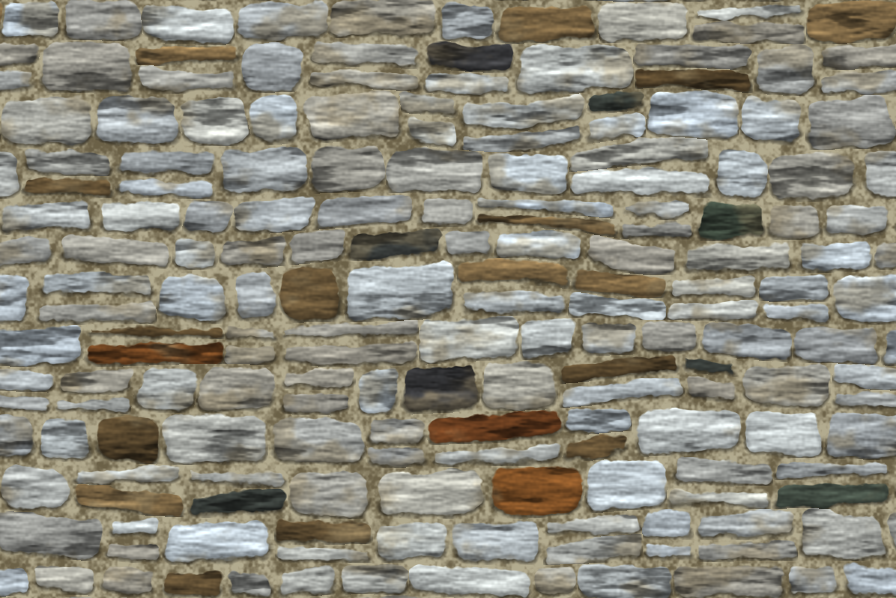
A WebGL 1 fragment shader for this texture:

```glsl
precision highp float;
uniform vec2 u_resolution;

const float ROWS = 13.0;
const vec3 MORTAR_DARK = vec3(0.42, 0.38, 0.28);
const vec3 MORTAR_LIGHT = vec3(0.70, 0.67, 0.56);

struct Stone { vec2 center; vec2 extent; vec2 id; };

float hash(vec2 p) {
  vec3 q = fract(p.xyx * 0.1031);
  q += dot(q, q.yzx + 33.33);
  return fract((q.x + q.y) * q.z);
}

vec2 wrap(vec2 cell, vec2 period) {
  return floor(mod(cell + 0.5, period));
}

// Value noise that repeats over the unit square
float noise(vec2 uv, vec2 period) {
  vec2 g = uv * period, i = floor(g), f = fract(g);
  f = f * f * (3.0 - 2.0 * f);
  float a = hash(wrap(i, period));
  float b = hash(wrap(i + vec2(1.0, 0.0), period));
  float c = hash(wrap(i + vec2(0.0, 1.0), period));
  float d = hash(wrap(i + 1.0, period));
  return mix(mix(a, b, f.x), mix(c, d, f.x), f.y);
}

float fbm(vec2 uv, vec2 period) {
  float sum = 0.0, weight = 0.5;
  for (int i = 0; i < 4; i++) {
    sum += weight * noise(uv, period);
    uv += vec2(0.37, 0.71);
    period *= 2.0;
    weight *= 0.55;
  }
  return sum / 1.01;
}

// Irregular repeating intervals: low edge, high edge, wrapped index
float joint(float k, float count, float seed) {
  return k + 0.6 * (hash(vec2(wrap(vec2(k), vec2(count)).x, seed)) - 0.5);
}

vec3 slice(float t, float count, float seed) {
  float k = floor(t);
  if (t < joint(k, count, seed)) k -= 1.0;
  else if (t >= joint(k + 1.0, count, seed)) k += 1.0;
  return vec3(joint(k, count, seed), joint(k + 1.0, count, seed),
              wrap(vec2(k), vec2(count)).x);
}

// Courses are cut into blocks, and some blocks into slabs or halves
Stone findStone(vec2 uv, float aspect) {
  vec3 row = slice(uv.y * ROWS, ROWS, 3.0);
  float cols = 8.0 + floor(3.0 * hash(vec2(row.z, 7.0)));
  float shift = cols * hash(vec2(row.z, 11.0));
  vec3 col = slice(uv.x * cols + shift, cols, 20.0 + row.z);
  vec2 lo = vec2((col.x - shift) / cols, row.x / ROWS);
  vec2 hi = vec2((col.y - shift) / cols, row.y / ROWS);
  vec2 id = vec2(col.z, row.z);
  vec2 cut = mix(lo, hi, 0.38 + 0.24 * hash(id + 60.0));
  if (row.y - row.x > 0.8 && hash(id + 50.0) < 0.42) {
    if (uv.y < cut.y) hi.y = cut.y;
    else { lo.y = cut.y; id += 100.0; }
  } else if ((hi.x - lo.x) * aspect > 0.2) {
    if (uv.x < cut.x) hi.x = cut.x;
    else { lo.x = cut.x; id += 200.0; }
  }
  vec2 scale = vec2(aspect, 1.0);
  return Stone(0.5 * (lo + hi) * scale, 0.5 * (hi - lo) * scale, id);
}

float roundedBox(vec2 p, vec2 extent, float radius) {
  vec2 q = abs(p) - extent + radius;
  return length(max(q, 0.0)) + min(max(q.x, q.y), 0.0) - radius;
}

vec3 stoneColor(vec2 id) {
  float kind = hash(id + 300.0), tone = hash(id + 310.0), tint = hash(id + 320.0);
  vec3 pale = mix(vec3(0.56, 0.56, 0.55), vec3(0.72, 0.75, 0.77), tone);
  pale *= mix(vec3(1.03, 1.0, 0.93), vec3(0.97, 1.0, 1.03), tint);
  vec3 brown = mix(vec3(0.31, 0.25, 0.16), vec3(0.52, 0.43, 0.29), tone);
  vec3 rust = mix(vec3(0.40, 0.23, 0.12), vec3(0.56, 0.38, 0.17), tone);
  vec3 dark = mix(vec3(0.20, 0.20, 0.21), vec3(0.26, 0.31, 0.26), tint);
  return kind < 0.74 ? pale : kind < 0.86 ? brown : kind < 0.89 ? rust : dark;
}

void main() {
  vec2 uv = gl_FragCoord.xy / u_resolution;
  float aspect = u_resolution.x / u_resolution.y;
  float soft = 1.2 / u_resolution.y;

  // Wavering courses and ragged outlines
  vec2 bend = vec2(noise(uv, vec2(9.0, 7.0)), noise(uv + 0.43, vec2(6.0, 5.0))) - 0.5;
  vec2 bent = uv + bend * vec2(0.018, 0.034);
  Stone stone = findStone(bent, aspect);
  vec2 p = bent * vec2(aspect, 1.0) - stone.center;
  p.y += p.x * 0.14 * (hash(stone.id + 70.0) - 0.5);
  vec2 extent = max(stone.extent - 0.004 - 0.005 * hash(stone.id + 80.0), 0.003);
  float ragged = fbm(uv, vec2(36.0, 28.0)) - 0.5;
  float d = roundedBox(p, extent, 0.55 * min(extent.x, extent.y)) + 0.02 * ragged;
  float side = clamp(p.y / extent.y, -1.0, 1.0);

  // Layered stone faces lit from above
  vec2 face = uv + vec2(hash(stone.id + 90.0), hash(stone.id + 95.0));
  vec2 strata = vec2(14.0, 38.0);
  float relief = fbm(face, strata);
  float slope = relief - fbm(face + vec2(-0.002, 0.005), strata);
  float grain = noise(uv, vec2(300.0, 200.0)) - 0.5;
  float rim = smoothstep(-0.012, 0.0, d);
  float crevice = 1.0 - smoothstep(0.27, 0.39, relief);
  float light = 1.0 + 1.5 * slope + 0.5 * (relief - 0.5) + 0.12 * grain;
  light *= (1.0 - 0.3 * crevice) * (1.0 + rim * (0.17 * side - 0.10));
  vec3 rock = stoneColor(stone.id) * light;
  float stain = smoothstep(0.54, 0.74, fbm(face + 0.19, vec2(17.0, 15.0)));
  rock = mix(rock, vec3(0.50, 0.45, 0.34) * light, 0.5 * stain);

  // Sandy mortar with shadows under the stones
  float sand = fbm(uv + 0.27, vec2(60.0, 40.0)) + 0.35 * grain;
  vec3 mortar = mix(MORTAR_DARK, MORTAR_LIGHT, smoothstep(0.15, 0.75, sand));
  float shadow = (1.0 - smoothstep(0.0, 0.008, d)) * smoothstep(0.1, -0.7, side);
  mortar *= 1.0 - 0.45 * shadow;

  float cover = 1.0 - smoothstep(-soft, soft, d);
  gl_FragColor = vec4(clamp(mix(mortar, rock, cover), 0.0, 1.0), 1.0);
}
```
